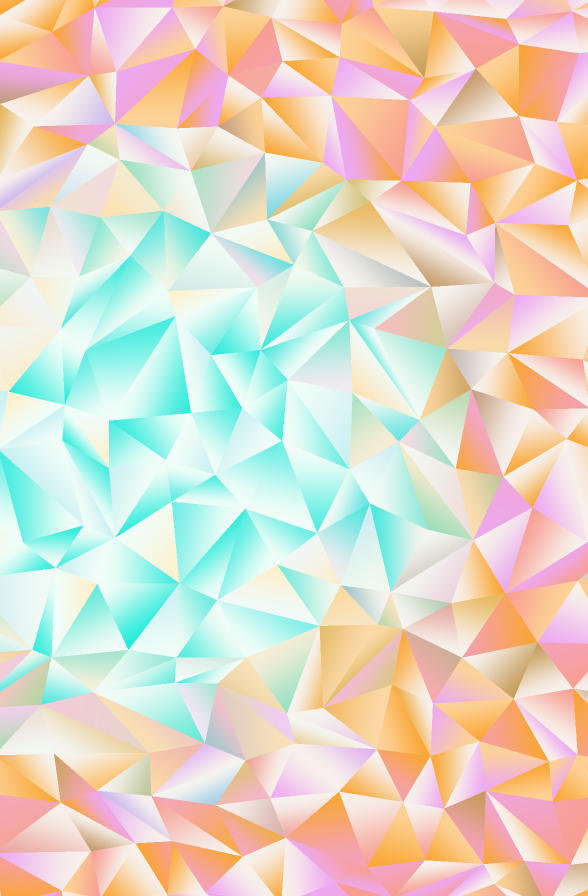
Give the GLSL for this background, as a Shadertoy shader.

```glsl
#define ASPECT 1.524
#define COLUMNS 10.2
#define ROWS 16.4
#define ROW_BEND 0.66
#define ROW_SPAN 1.719
#define JITTER 0.37
#define COOL_CENTER vec2(0.25, 0.49)
#define COOL_RADIUS 0.28
#define WARM_RADIUS 0.66
#define FIELD_NOISE 0.14

const vec3 CYAN = vec3(0.10, 0.92, 0.85);
const vec3 ICE = vec3(0.79, 0.94, 0.95);
const vec3 CREAM = vec3(1.00, 0.94, 0.79);
const vec3 ORANGE = vec3(0.98, 0.65, 0.20);
const vec3 MAUVE = vec3(0.93, 0.66, 0.95);
const vec3 SALMON = vec3(0.97, 0.62, 0.57);
const vec3 OLIVE = vec3(0.72, 0.60, 0.38);
const vec3 PEACH = vec3(0.99, 0.82, 0.59);
const vec3 LAVENDER = vec3(0.83, 0.80, 0.92);
const vec3 COOL_WHITE = vec3(0.94, 0.99, 0.97);
const vec3 WARM_WHITE = vec3(0.97, 0.94, 0.92);

vec3 hash3(vec2 p) {
    vec3 q = fract(p.xyx * vec3(0.1031, 0.1030, 0.0973));
    q += dot(q, q.yxz + 33.33);
    return fract((q.xxy + q.yzz) * q.zyx);
}

float gradientNoise(vec2 p) {
    vec2 i = floor(p), f = fract(p);
    vec2 w = f * f * f * (f * (f * 6.0 - 15.0) + 10.0);
    vec4 n;
    for (int k = 0; k < 4; k++) {
        vec2 o = vec2(k & 1, k >> 1);
        n[k] = dot(hash3(i + o + 71.0).xy * 2.0 - 1.0, f - o);
    }
    return mix(mix(n.x, n.y, w.x), mix(n.z, n.w, w.x), w.y);
}

float cross2(vec2 a, vec2 b) { return a.x * b.y - a.y * b.x; }

float area(vec2 a, vec2 b, vec2 c) { return cross2(b - a, c - a); }

// Rows are packed more tightly towards the top and bottom
vec2 toGrid(vec2 uv) {
    float row = asin((uv.y - 0.5) / ROW_BEND) / ROW_SPAN + 0.5;
    return vec2(uv.x * COLUMNS, row * ROWS);
}

vec2 meshVertex(vec2 id) {
    vec2 g = id + JITTER * (hash3(id + 19.0).xy * 2.0 - 1.0);
    g.x += 0.5 * mod(id.y, 2.0) - 0.25;
    float y = 0.5 + ROW_BEND * sin((g.y / ROWS - 0.5) * ROW_SPAN);
    return vec2(g.x / COLUMNS, y * ASPECT);
}

// Linear gradient across one facet, coloured by its place on the canvas
vec3 facetColor(vec3 bary, vec2 center, vec2 seed) {
    vec3 h = hash3(seed), r = hash3(seed + 37.0);
    float dist = length(center - COOL_CENTER * vec2(1.0, ASPECT));
    float field = dist + FIELD_NOISE * (0.5 * gradientNoise(center * 4.0) + r.x - 0.5);
    float warm = smoothstep(COOL_RADIUS, WARM_RADIUS, field);

    vec3 cool = h.x < 0.64 ? mix(CYAN, ICE, 0.6 * h.y) : h.x < 0.80 ? ICE : CREAM;
    float salmonShare = mix(0.10, 0.42, smoothstep(0.55, 0.95, dist));
    float mauveShare = 0.29;
    vec3 hot = h.y < salmonShare ? SALMON
             : h.y < salmonShare + mauveShare ? MAUVE : ORANGE;
    hot = mix(hot, OLIVE, 0.8 * step(0.92, h.x));
    // The ring between both zones stays light
    vec3 soft = h.y < 0.45 ? LAVENDER : PEACH;
    hot = mix(soft, hot, smoothstep(0.40, 0.64, field));
    vec3 deep = mix(cool, hot, warm);

    vec3 hotTail = r.y < 0.55 ? WARM_WHITE
                 : r.y < 0.78 ? PEACH : mix(SALMON, MAUVE, r.z);
    vec3 pale = mix(COOL_WHITE, hotTail, warm);

    float middle = 0.25 + 0.7 * r.z;
    vec3 stops = h.z < 0.33 ? vec3(0.0, middle, 1.0)
               : h.z < 0.66 ? vec3(1.0, 0.0, middle)
               : vec3(middle, 1.0, 0.0);
    return mix(deep, pale, smoothstep(-0.08, 0.95, dot(bary, stops)));
}

// Finds the facet under a point; each quad is cut along its better diagonal
vec3 mesh(vec2 uv) {
    vec2 p = uv * vec2(1.0, ASPECT);
    vec2 cell = floor(toGrid(uv));
    vec3 color = WARM_WHITE;
    for (int j = -1; j <= 1; j++)
    for (int i = -1; i <= 1; i++) {
        vec2 id = cell + vec2(i, j);
        vec2 a = meshVertex(id), b = meshVertex(id + vec2(1, 0));
        vec2 c = meshVertex(id + 1.0), d = meshVertex(id + vec2(0, 1));
        if (min(area(a, b, d), area(b, c, d)) > min(area(a, b, c), area(a, c, d))) {
            vec2 first = a;
            a = b; b = c; c = d; d = first;
        }
        for (int k = 0; k < 2; k++) {
            vec2 u = k == 0 ? b : c, v = k == 0 ? c : d;
            vec3 bary = vec3(area(p, u, v), area(p, v, a), area(p, a, u)) / area(a, u, v);
            if (min(bary.x, min(bary.y, bary.z)) >= -0.0001)
                color = facetColor(bary, (a + u + v) / 3.0, id * 2.0 + vec2(k, 113));
        }
    }
    return color;
}

void mainImage(out vec4 fragColor, in vec2 fragCoord) {
    // Four samples per pixel smooth the facet edges
    vec3 sum = vec3(0.0);
    for (int k = 0; k < 4; k++) {
        vec2 offset = (vec2(k & 1, k >> 1) - 0.5) * 0.5;
        sum += mesh((fragCoord + offset) / iResolution.xy);
    }
    fragColor = vec4(sum * 0.25, 1.0);
}
```
